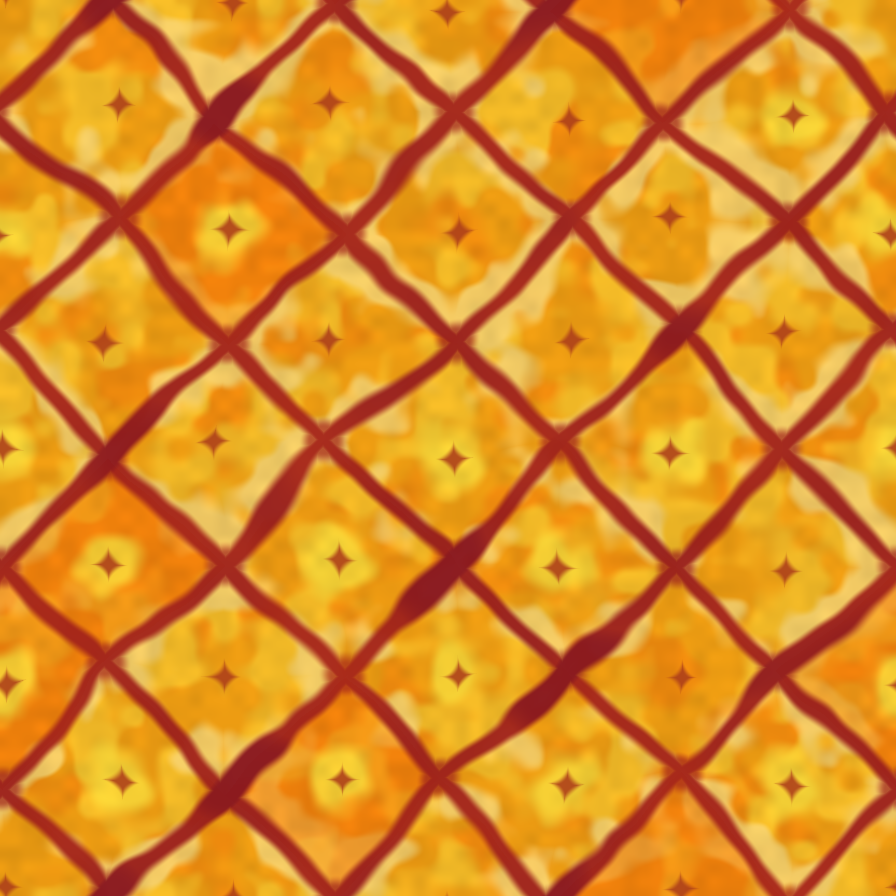
Write a three.js fragment shader that draws this pattern.

```glsl
varying vec2 vUv;

const float REPEATS = 4.0;
const vec3 AMBER = vec3(0.91, 0.60, 0.07);
const vec3 GOLD = vec3(0.94, 0.72, 0.15);
const vec3 CREAM = vec3(0.94, 0.80, 0.42);
const vec3 ORANGE = vec3(0.93, 0.48, 0.04);
const vec3 YELLOW = vec3(0.95, 0.83, 0.22);
const vec3 BRICK = vec3(0.66, 0.15, 0.10);
const vec3 MAROON = vec3(0.53, 0.08, 0.12);
const vec3 RUST = vec3(0.68, 0.25, 0.10);

float hash(vec2 c) {
  vec3 q = fract(c.xyx * vec3(0.1031, 0.1030, 0.0973));
  q += dot(q, q.yzx + 33.33);
  return fract((q.x + q.y) * q.z);
}

// Value noise that wraps over the canvas; freq is a whole number
float noise(vec2 p, float freq, float seed) {
  vec2 q = p * freq;
  vec2 i = floor(q);
  vec2 f = fract(q);
  f = f * f * (3.0 - 2.0 * f);
  float period = REPEATS * freq;
  vec2 lo = mod(i, period) + seed;
  vec2 hi = mod(i + 1.0, period) + seed;
  return mix(mix(hash(lo), hash(vec2(hi.x, lo.y)), f.x),
             mix(hash(vec2(lo.x, hi.y)), hash(hi), f.x), f.y);
}

float wash(vec2 p, float freq, float seed) {
  return 0.6 * noise(p, freq, seed) + 0.4 * noise(p, freq * 2.0, seed + 31.0);
}

vec2 wobble(vec2 p, float freq, float amount) {
  return amount * (vec2(noise(p, freq, 3.0), noise(p, freq, 57.0)) - 0.5);
}

// Small four-pointed mark with concave sides
float starMask(vec2 d, float radius) {
  vec2 a = abs(d);
  float r = a.x + a.y + 0.8 * sqrt(a.x * a.y);
  return 1.0 - smoothstep(radius * 0.45, radius * 1.3, r);
}

float lineMask(float dist, float halfWidth) {
  return 1.0 - smoothstep(halfWidth - 0.03, halfWidth + 0.03, dist);
}

// Watercolour fill of one diamond; f spans -0.5 to 0.5 along its sides
vec3 diamondFill(vec2 p, vec2 d, vec2 f, vec2 id) {
  float hot = smoothstep(0.76, 0.86, hash(id + 11.0));
  float pale = hash(id + 83.0);
  vec3 color = mix(AMBER, ORANGE, max(hot * 0.85, 0.55 * smoothstep(0.5, 0.75, wash(p, 4.0, 19.0))));
  color = mix(color, GOLD, (1.0 - 0.6 * hot) * smoothstep(0.45, 0.68, wash(p, 5.0, 7.0)));

  // Pale bloom towards the sides, strongest at upper left and below
  vec2 side = abs(f);
  float edge = max(side.x, side.y) - 0.10 * max(f.x, 0.0);
  float bloom = edge + 0.55 * (wash(p, 5.0, 43.0) - 0.5) + 0.10 * (pale - 0.5);
  color = mix(color, CREAM, (0.9 - 0.55 * hot) * smoothstep(0.31, 0.45, bloom));

  // Yellow halo in some diamonds
  float halo = smoothstep(0.56, 0.64, hash(id + 29.0));
  float reach = length(d) + 0.09 * (noise(p, 9.0, 71.0) - 0.5);
  color = mix(color, YELLOW, 0.85 * halo * (1.0 - smoothstep(0.08, 0.18, reach)));

  color *= 0.95 + 0.10 * noise(p, 16.0, 91.0);
  return mix(color, RUST, 0.9 * starMask(d, 0.075));
}

void main() {
  vec2 p = vUv * REPEATS;
  vec2 w = p + wobble(p, 2.0, 0.11) + wobble(p, 7.0, 0.025);

  // Diagonal lattice and the centre of the current diamond
  vec2 lattice = vec2(w.x + w.y, w.x - w.y);
  vec2 cell = floor(lattice + 0.5);
  vec2 f = lattice - cell;
  vec2 center = 0.5 * vec2(cell.x + cell.y, cell.x - cell.y);
  vec2 id = 2.0 * mod(center, REPEATS);
  vec3 color = diamondFill(p, w - center, f, id);

  // Brushed lines; the rising ones swell in places
  vec2 dist = 0.5 - abs(f);
  float swell = smoothstep(0.60, 0.88, noise(p, 2.0, 67.0));
  float thin = 0.044 + 0.016 * noise(p, 5.0, 23.0);
  float falling = lineMask(dist.x, thin);
  float rising = lineMask(dist.y, thin + 0.038 * swell);
  float knot = 1.0 - smoothstep(0.08, 0.16, length(dist));
  vec3 ink = mix(BRICK, MAROON, max(swell * rising, 0.6 * noise(p, 3.0, 37.0)));
  color = mix(color, ink, max(max(falling, rising), 0.75 * knot) * 0.95);

  gl_FragColor = vec4(color, 1.0);
}
```
